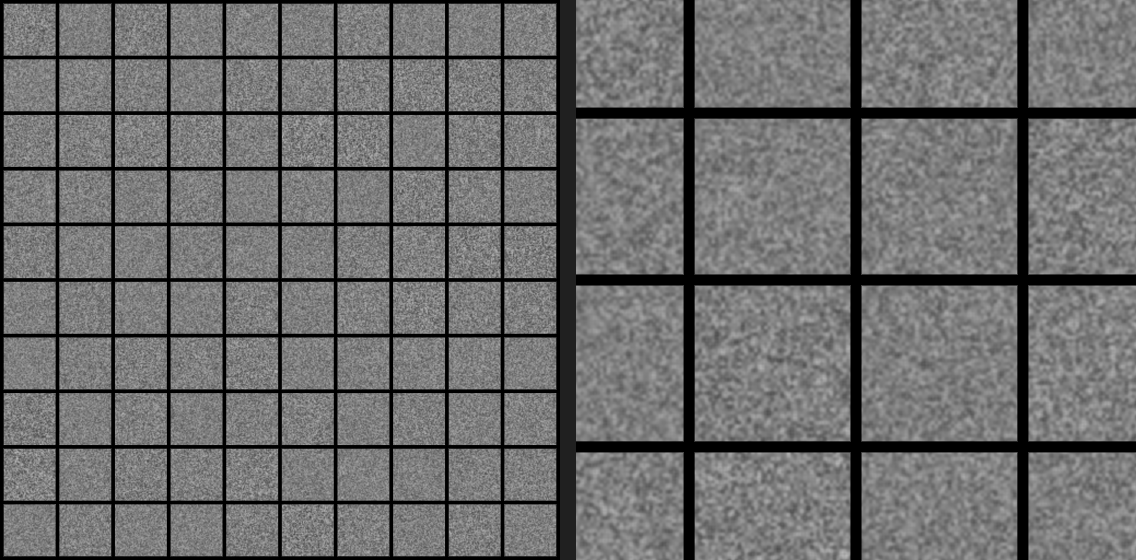
Left, the full canvas; right, a detail of the centre.
Give the GLSL for this pattern, as a Shadertoy shader.

```glsl
// A square grid of grey tiles parted by black lines, each tile filled with fine grain.
// The grain is hashed noise under a small Gaussian kernel, scaled to keep its spread;
// every tile gets its own contrast and a slight shift of tone.

#define TILES 10.0          // tiles across and down
#define LINE_WIDTH 0.0066   // share of the canvas
#define GRAIN_CELLS 512.0   // grain cells across the canvas
#define GRAIN_SOFTNESS 0.52 // kernel sigma, in cells
#define CONTRAST_LOW 0.044  // spread of grey in the calmest tile
#define CONTRAST_HIGH 0.066 // spread of grey in the roughest tile
#define TONE_SHIFT 0.008    // range of mean grey between tiles
#define TILE_GREY vec3(0.497)
#define LINE_COLOUR vec3(0.0)

float hash(vec2 p) {
    vec3 q = fract(p.xyx * 0.1031);
    q += dot(q, q.yzx + 33.33);
    return fract((q.x + q.y) * q.z);
}

// Triangular random value with zero mean and unit deviation
float grainValue(vec2 cell) {
    return (hash(cell + 17.0) + hash(cell + vec2(741.0, 1283.0)) - 1.0) * sqrt(6.0);
}

// Softened grain; dividing by the kernel norm keeps unit deviation
float grain(vec2 p) {
    vec2 centre = floor(p);
    float sum = 0.0;
    float energy = 0.0;
    for (int y = -1; y <= 1; y++) {
        for (int x = -1; x <= 1; x++) {
            vec2 cell = centre + vec2(x, y);
            vec2 offset = p - cell - 0.5;
            float weight = exp(-0.5 * dot(offset, offset) / (GRAIN_SOFTNESS * GRAIN_SOFTNESS));
            sum += weight * grainValue(cell);
            energy += weight * weight;
        }
    }
    return sum * inversesqrt(energy);
}

void mainImage(out vec4 fragColor, in vec2 fragCoord) {
    vec2 uv = fragCoord / iResolution.xy;
    float pixel = 1.0 / min(iResolution.x, iResolution.y);

    // Grid: the outermost lines lie fully inside the canvas
    float pitch = (1.0 - LINE_WIDTH) / TILES;
    vec2 gridPos = (uv - 0.5 * LINE_WIDTH) / pitch;
    vec2 tile = floor(gridPos);
    vec2 toLine = abs(fract(gridPos + 0.5) - 0.5) * pitch;
    float edge = min(toLine.x, toLine.y) - 0.5 * LINE_WIDTH;

    // Grain with its own contrast and tone in each tile
    float roughness = hash(tile + 91.0);
    float contrast = mix(CONTRAST_LOW, CONTRAST_HIGH, roughness * roughness);
    float tone = (hash(tile + 237.0) - 0.5) * TONE_SHIFT;
    vec3 tileColour = TILE_GREY + tone + contrast * grain(uv * GRAIN_CELLS);

    // Lines over tiles, with a one-pixel soft edge
    float tileMask = clamp(edge / pixel + 0.5, 0.0, 1.0);
    fragColor = vec4(mix(LINE_COLOUR, tileColour, tileMask), 1.0);
}
```
